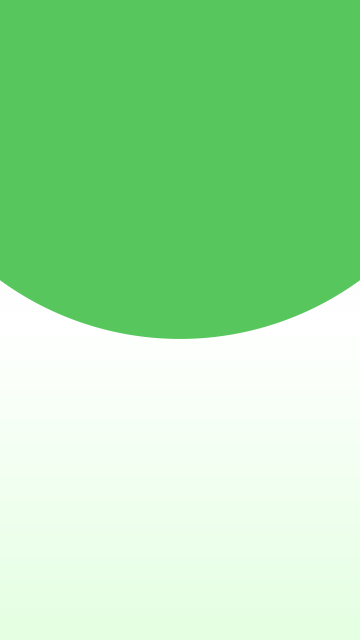
Write a WebGL 2 fragment shader that draws this background.

```glsl
#version 300 es
precision highp float;
// Large green disc hanging from the top over a soft white to pale mint gradient.

uniform vec2 u_resolution;
out vec4 fragColor;

const vec3 DISC_GREEN = vec3(0.343, 0.776, 0.363);
const vec3 TOP_GREY = vec3(0.92);
const vec3 MIDDLE_WHITE = vec3(1.0);
const vec3 BOTTOM_MINT = vec3(0.892, 1.0, 0.884);

const float DISC_RADIUS = 0.8475;
const float DISC_DROP = 0.094; // centre below the top edge, in canvas widths

// Signed distance to a circle
float circleDistance(vec2 point, vec2 center, float radius) {
    return length(point - center) - radius;
}

// Antialiased coverage of a distance field
float coverage(float dist, float pixel) {
    return clamp(0.5 - dist / pixel, 0.0, 1.0);
}

// Vertical gradient with its middle stop at half height
vec3 threeStopGradient(float height, vec3 bottom, vec3 middle, vec3 top) {
    vec3 lower = mix(bottom, middle, clamp(height * 2.0, 0.0, 1.0));
    return mix(lower, top, clamp(height * 2.0 - 1.0, 0.0, 1.0));
}

void main() {
    // Canvas width is one unit
    vec2 point = gl_FragCoord.xy / u_resolution.x;
    float canvasTop = u_resolution.y / u_resolution.x;
    float pixel = 1.0 / u_resolution.x;

    // Background
    vec3 color = threeStopGradient(point.y / canvasTop, BOTTOM_MINT, MIDDLE_WHITE, TOP_GREY);

    // Disc
    vec2 center = vec2(0.5, canvasTop - DISC_DROP);
    float disc = circleDistance(point, center, DISC_RADIUS);
    color = mix(color, DISC_GREEN, coverage(disc, pixel));

    fragColor = vec4(color, 1.0);
}
```
